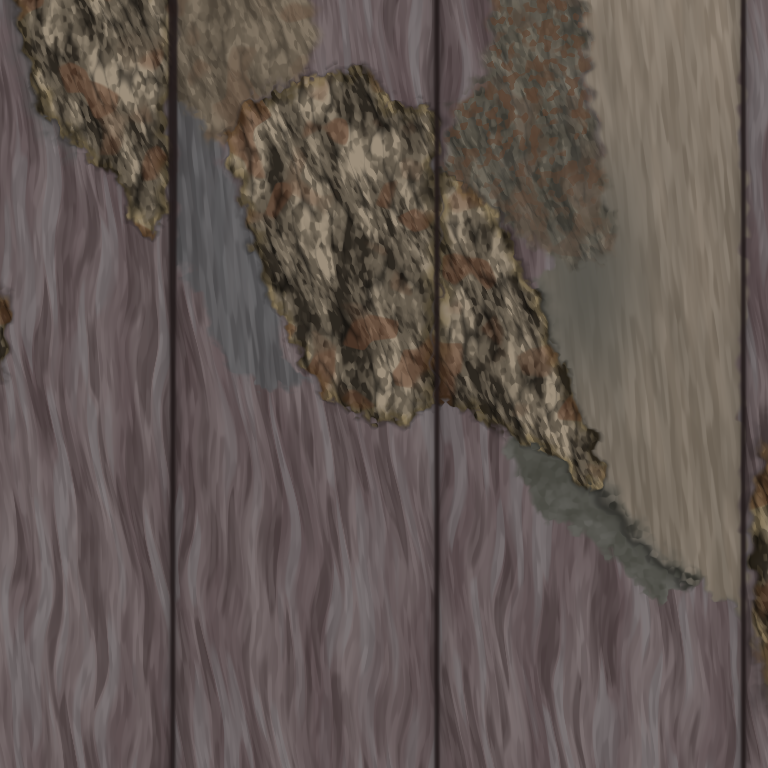
Write a WebGL 2 fragment shader that draws this texture.

```glsl
#version 300 es
precision highp float;
// Weathered wooden planks with painted grain, patches of rough bark and lichen,
// and a pale bare slab. Patches are ragged polygon distances; grain and bark are
// stretched cellular noise bent by sines. Coordinates are hundredths of the canvas.
uniform vec2 u_resolution;
out vec4 outColor;

float hash(vec2 p) {
  vec3 h = fract(p.xyx * vec3(0.1031, 0.1030, 0.0973));
  h += dot(h, h.yzx + 33.33);
  return fract((h.x + h.y) * h.z);
}

// x: distance to the nearest cell point, y: smoothly blended cell value
vec2 cellular(vec2 p) {
  vec2 cell = floor(p), f = p - cell;
  float nearest = 9.0, sum = 0.0, weight = 1e-5;
  for (int j = -1; j <= 1; j++)
    for (int i = -1; i <= 1; i++) {
      vec2 o = vec2(i, j), id = cell + o;
      vec2 r = o + vec2(hash(id), hash(id + 57.3)) - f;
      float d = dot(r, r), w = exp(-7.0 * d);
      nearest = min(nearest, d);
      sum += w * hash(id + 131.7);
      weight += w;
    }
  return vec2(sqrt(nearest), sum / weight);
}

// Signed distance to a closed outline, negative inside
float polygon(vec2 p, vec2 v[12]) {
  float d = 1e6, side = 1.0;
  for (int i = 0, j = 11; i < 12; j = i, i++) {
    vec2 e = v[j] - v[i], w = p - v[i];
    vec2 b = w - e * clamp(dot(w, e) / dot(e, e), 0.0, 1.0);
    d = min(d, dot(b, b));
    bvec3 c = bvec3(p.y >= v[i].y, p.y < v[j].y, e.x * w.y > e.y * w.x);
    if (all(c) || all(not(c))) side = -side;
  }
  return side * sqrt(d);
}

float cover(float d, float soft) { return smoothstep(soft, -soft, d); }

vec3 paintedWood(vec2 q, float plank) {
  float x = q.x + 0.07 * q.y + 0.9 * sin(q.y * 0.13 + plank * 2.1 + q.x * 0.12)
          + 0.35 * sin(q.y * 0.34 + q.x * 0.5) + plank * 37.0;
  float broad = cellular(vec2(x * 0.4, q.y * 0.05)).y;
  float streak = cellular(vec2(x * 0.95, q.y * 0.085)).y;
  float fibre = cellular(vec2(x * 2.6, q.y * 0.3)).y;
  vec3 c = mix(vec3(0.355, 0.30, 0.305), vec3(0.45, 0.405, 0.405), broad);
  c = mix(c, vec3(0.46, 0.445, 0.45), 0.55 * smoothstep(0.55, 0.85, streak));
  c = mix(c, vec3(0.28, 0.235, 0.235), 0.6 * smoothstep(0.42, 0.15, streak));
  return c + 0.07 * (fibre - 0.5);
}

vec3 barkSurface(vec2 q) {
  vec2 s = vec2(q.x + 0.27 * q.y + 0.6 * sin(q.y * 0.4 + q.x * 0.3), q.y);
  vec2 ridge = cellular(s * vec2(0.5, 0.13));
  vec2 flake = cellular(s * vec2(0.95, 0.3) + 9.0);
  vec2 grit = cellular(s * vec2(2.2, 1.1));
  float tone = 0.45 * ridge.y + 0.4 * flake.y + 0.35 * grit.y;
  vec3 c = mix(vec3(0.16, 0.14, 0.115), vec3(0.36, 0.325, 0.275), smoothstep(0.3, 0.62, tone));
  c = mix(c, vec3(0.56, 0.51, 0.44), smoothstep(0.62, 0.9, tone));
  c = mix(c, vec3(0.36, 0.23, 0.16), 0.5 * smoothstep(0.6, 0.85, cellular(q * 0.33).y));
  return c * (1.08 - 0.5 * smoothstep(0.45, 0.95, flake.x));
}

void main() {
  vec2 q = 100.0 * gl_FragCoord.xy / u_resolution;
  float plank = step(22.4, q.x) + step(56.9, q.x) + step(96.7, q.x);
  float mottle = cellular(q * 0.45).y, speck = cellular(q * 1.3).y;
  vec2 r = q + 1.5 * vec2(mottle - 0.5, speck - 0.5) + 0.3 * sin(q.yx * 1.7);
  vec3 color = paintedWood(q, plank);
  vec3 bark = barkSurface(q);

  // Pale slab, with a mossy rim along its lower left
  float slab = polygon(r, vec2[12](vec2(75, 102), vec2(96.8, 102), vec2(96.8, 20), vec2(91, 24),
    vec2(85.5, 21.5), vec2(81, 26), vec2(75.5, 31), vec2(70, 33), vec2(66.5, 40), vec2(66, 44),
    vec2(70, 62), vec2(78, 80)));
  float rim = r.x - 67.5 - 28.0 * exp((20.0 - r.y) / 16.0);
  float grain = cellular(vec2(q.x + 0.12 * q.y, q.y * 0.09) * vec2(0.6, 1.0)).y;
  float fine = cellular(vec2(q.x * 2.0 + 0.2 * q.y, q.y * 0.22)).y;
  vec3 pale = mix(vec3(0.42, 0.385, 0.34), vec3(0.55, 0.50, 0.445), 0.5 * grain + 0.005 * q.y);
  pale += 0.09 * (fine - 0.5);
  vec2 shade = (q - vec2(76, 64)) / vec2(8, 17);
  pale = mix(pale, vec3(0.32, 0.315, 0.29), 0.85 * exp(-dot(shade, shade)));
  vec3 moss = mix(vec3(0.25, 0.25, 0.22), vec3(0.39, 0.385, 0.365), 0.6 * mottle + 0.4 * speck);
  vec3 slabColor = mix(moss, pale, smoothstep(-1.0, 4.0, rim));
  slabColor *= 1.0 - 0.35 * exp(-rim * rim);
  color = mix(color, slabColor, cover(slab, 0.5));

  // Lichen at the top, brown stain and blue-grey worn strip
  float lichen = polygon(r, vec2[12](vec2(64, 102), vec2(75.5, 102), vec2(76.5, 90), vec2(78, 78),
    vec2(80.5, 67), vec2(74, 65.5), vec2(68, 69), vec2(63, 73), vec2(57.5, 76), vec2(58.5, 86),
    vec2(63, 90), vec2(64, 95)));
  vec3 crust = mix(moss * 0.95, bark, 0.45);
  crust = mix(crust, vec3(0.35, 0.24, 0.17), 0.6 * smoothstep(0.5, 0.75, speck) * smoothstep(62.0, 85.0, q.y));
  color = mix(color, crust, cover(lichen, 1.0));
  float stain = polygon(r, vec2[12](vec2(22.5, 102), vec2(40, 102), vec2(41, 96), vec2(40.5, 93),
    vec2(39, 90), vec2(36, 88.5), vec2(33, 87), vec2(29.5, 82), vec2(27, 81), vec2(25, 85),
    vec2(22.6, 87), vec2(22.5, 95)));
  color = mix(color, mix(vec3(0.40, 0.355, 0.30), bark, 0.45), cover(stain, 1.0));
  float worn = polygon(r, vec2[12](vec2(23, 88), vec2(27, 83), vec2(31, 74), vec2(35, 62), vec2(37, 54),
    vec2(40, 50), vec2(35, 49.3), vec2(30.5, 51), vec2(27.5, 57), vec2(25, 64), vec2(23, 66), vec2(22.5, 76)));
  color = mix(color, vec3(0.33, 0.33, 0.335) + 0.12 * (fine - 0.5), 0.85 * cover(worn, 0.6));

  // Bark patches, joined with the two scraps on the side edges
  float left = polygon(r, vec2[12](vec2(1.5, 102), vec2(3.5, 92), vec2(6, 84.5), vec2(10, 81),
    vec2(14, 77.5), vec2(16.3, 75), vec2(17, 72), vec2(19, 69.3), vec2(21.5, 72), vec2(22, 78),
    vec2(22.4, 90), vec2(22.4, 102)));
  float middle = polygon(r, vec2[12](vec2(29, 82), vec2(32, 86), vec2(39, 89.5), vec2(45, 91),
    vec2(49, 90.3), vec2(51, 86.3), vec2(56.9, 86), vec2(56.9, 48), vec2(53, 45), vec2(49, 45.3),
    vec2(42, 48.5), vec2(34.5, 62)));
  float right = polygon(r, vec2[12](vec2(57, 78), vec2(63, 74), vec2(67, 68), vec2(70, 62), vec2(71.5, 56),
    vec2(75, 48), vec2(79, 38), vec2(76, 36), vec2(72, 41), vec2(66, 43.5), vec2(62, 46), vec2(57, 48)));
  float scraps = min(length((r - vec2(100.5, 26)) / vec2(2.6, 16)), length((r - vec2(0, 56.5)) / vec2(1.3, 5))) - 1.0;
  float patches = min(min(left, middle), min(right, scraps * 2.0));
  color = mix(color, vec3(0.31, 0.31, 0.305), 0.6 * smoothstep(3.0, 0.0, left) * step(q.x, 10.0));
  color *= 1.0 - 0.25 * smoothstep(0.9, 0.0, patches);
  bark = mix(bark, bark * vec3(0.85, 0.82, 0.7), smoothstep(-2.0, 0.0, patches));
  color = mix(color, bark, cover(patches, 0.35));

  // Plank seams: soft shadow and dark core
  float seam = min(min(abs(q.x - 22.5), abs(q.x - 56.9)), abs(q.x - 96.8));
  float core = 0.3 + 0.25 * step(q.x, 40.0) * smoothstep(40.0, 85.0, q.y);
  color *= 1.0 - 0.3 * exp(-seam * 1.3);
  color = mix(color, vec3(0.13, 0.10, 0.10), 0.85 * cover(seam - core, 0.25));
  outColor = vec4(color, 1.0);
}
```
